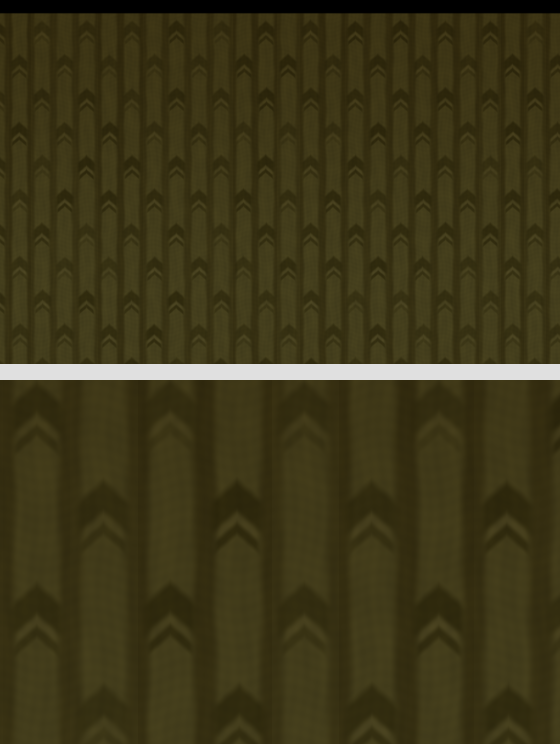
Top, the full canvas; bottom, a detail of the centre.
Write a WebGL 1 fragment shader that draws this pattern.

```glsl
precision highp float;
uniform vec2 u_resolution;

// Layout, in units of the canvas height
const float TOP_EDGE = 0.9635;       // start of the black band
const float PITCH = 0.06155;         // stripe spacing, about 25 across
const float FIRST_STRIPE = 0.0542;   // centre of stripe zero
const float MOTIF_STEP = 0.1851;     // vertical repeat within one stripe
const float FIRST_MOTIF = 0.0795;    // height of the lowest motif

// Shapes, in units of the stripe pitch
const float STRIPE_HALF = 0.335;
const float SEAM_SOFTNESS = 0.085;
const float CHEVRON_SLOPE = 0.85;

// Colours and wear
const vec3 OLIVE = vec3(0.258, 0.234, 0.103);
const vec3 SEAM = vec3(0.203, 0.177, 0.064);
const vec3 INK = vec3(0.158, 0.137, 0.035);
const vec3 GLINT = vec3(0.305, 0.275, 0.140);
const float BLOTCH_AMOUNT = 0.07;
const float GRAIN_AMOUNT = 0.012;

float hash(vec2 p) {
  p = fract(p * vec2(0.1031, 0.1137));
  p += dot(p, p.yx + 33.33);
  return fract((p.x + p.y) * p.x * 17.0);
}

// Distance to the nearest jittered cell point
float cellular(vec2 p) {
  vec2 cell = floor(p);
  vec2 local = fract(p);
  float nearest = 2.0;
  for (int j = -1; j <= 1; j++) {
    for (int i = -1; i <= 1; i++) {
      vec2 o = vec2(float(i), float(j));
      vec2 id = cell + o + 100.0;
      vec2 point = o + vec2(hash(id), hash(id + 47.0));
      nearest = min(nearest, length(point - local));
    }
  }
  return nearest;
}

// Soft chevron pointing up, with its outer apex at the given height
float chevron(vec2 p, float apex, float thickness, float halfWidth, float blur) {
  float depth = apex - p.y - CHEVRON_SLOPE * abs(p.x);
  float band = smoothstep(-blur, blur, depth)
             * (1.0 - smoothstep(thickness - blur, thickness + blur, depth));
  return band * (1.0 - smoothstep(halfWidth - blur, halfWidth + blur, abs(p.x)));
}

void main() {
  vec2 uv = gl_FragCoord.xy / u_resolution.y;
  float pixel = 1.0 / u_resolution.y;

  // Stripe cell
  float across = (uv.x - FIRST_STRIPE) / PITCH + 0.5;
  float column = floor(across);
  float x = fract(across) - 0.5;

  // Motif cell, shifted half a step on every other stripe
  float along = (uv.y - FIRST_MOTIF) / MOTIF_STEP + 0.5 + 0.5 * mod(column, 2.0);
  vec2 id = vec2(column, floor(along)) + 10.0;
  vec2 p = vec2(x, (fract(along) - 0.5) * MOTIF_STEP / PITCH);
  float wear = hash(id);
  p += 0.05 * (vec2(hash(id + 21.0), hash(id + 63.0)) - 0.5);

  // Striped ground with uneven seams
  float waver = 0.012 * sin(uv.y * 37.0 + column * 2.3)
              + 0.008 * sin(uv.y * 91.0 + column * 4.1);
  float seam = smoothstep(STRIPE_HALF - SEAM_SOFTNESS,
                          STRIPE_HALF + SEAM_SOFTNESS, abs(x) + waver);
  float seamDepth = 0.75 + 0.35 * hash(vec2(column + 10.0, 5.0));
  vec3 color = mix(OLIVE, SEAM, seam * seamDepth);

  // Dark cap, pale gap and thin lower chevron
  float cap = chevron(p, 0.50, 0.46, 0.37, 0.09);
  float gap = chevron(p, 0.02, 0.13, 0.27, 0.06);
  float foot = chevron(p, -0.13, 0.16, 0.32, 0.06);
  color = mix(color, INK, cap * mix(0.5, 0.8, wear));
  color = mix(color, GLINT, gap * mix(0.1, 0.5, hash(id + 35.0)));
  color = mix(color, INK, foot * mix(0.25, 0.75, wear));

  // Blotches, fine grain and darkening towards the top
  float blotch = cellular(uv * vec2(42.0, 26.0)) - 0.5;
  float grain = sin(uv.x * 610.0 + 2.0 * sin(uv.y * 43.0))
              + sin(uv.x * 233.0 + uv.y * 19.0)
              + sin(uv.y * 540.0 + 3.0 * sin(uv.x * 71.0));
  color *= 1.0 + BLOTCH_AMOUNT * blotch + GRAIN_AMOUNT * grain;
  color *= mix(vec3(1.04, 1.05, 1.09), vec3(0.92, 0.88, 0.78),
               smoothstep(0.15, 1.0, uv.y));

  // Black band
  color *= 1.0 - smoothstep(TOP_EDGE - pixel, TOP_EDGE + pixel, uv.y);
  gl_FragColor = vec4(color, 1.0);
}
```
